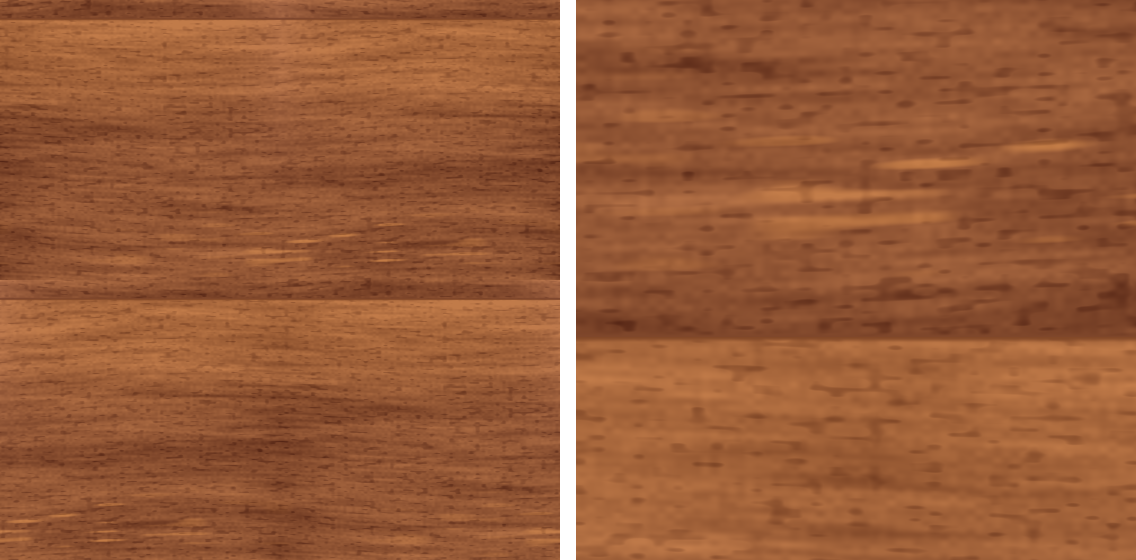
Left: the whole. Right: its middle third, enlarged.
Write a WebGL 1 fragment shader that draws this texture.

```glsl
precision highp float;

uniform vec2 u_resolution;

#define ROWS 2.0
#define SEAM 0.068
#define SEAM_WIDTH 0.007
#define WAVE 0.012
#define GRAIN 1.25
#define PORES 0.42
#define FLECKS 0.75
#define DARK vec3(0.475, 0.258, 0.150)
#define LIGHT vec3(0.705, 0.442, 0.270)
#define GOLD vec3(0.025, 0.016, -0.020)
#define TAU 6.2831853

float hash(vec2 p) {
    vec3 q = fract(vec3(p.xyx) * 0.1031);
    q += dot(q, q.yzx + 33.33);
    return fract((q.x + q.y) * q.z);
}

// Value noise that wraps across the width; x in 0..1, cells per unit
float noise(vec2 p, vec2 cells, float seed) {
    vec2 q = p * cells;
    vec2 i = floor(q);
    vec2 f = q - i;
    f = f * f * (3.0 - 2.0 * f);
    float x0 = mod(i.x, cells.x) + seed;
    float x1 = mod(i.x + 1.0, cells.x) + seed;
    return mix(mix(hash(vec2(x0, i.y)), hash(vec2(x1, i.y)), f.x),
               mix(hash(vec2(x0, i.y + 1.0)), hash(vec2(x1, i.y + 1.0)), f.x), f.y);
}

float bump(float d, float width) {
    return exp(-d * d / (width * width));
}

// Long fibres in several widths, centred on zero
float fibres(vec2 p) {
    return 0.26 * (noise(p, vec2(3.0, 13.0), 11.0) - 0.5)
         + 0.34 * (noise(p, vec2(5.0, 34.0), 37.0) - 0.5)
         + 0.30 * (noise(p, vec2(9.0, 75.0), 71.0) - 0.5)
         + 0.26 * (noise(p, vec2(22.0, 125.0), 113.0) - 0.5);
}

// Tone from the top of a board to its foot
float boardTone(vec2 p) {
    float sides = 0.5 + 0.5 * cos(TAU * p.x);
    float tone = mix(0.69, 0.43, smoothstep(0.05, 0.48, p.y));
    tone += 0.16 * bump(p.y - 0.015, 0.03);
    tone += 0.30 * bump(p.y - 0.255, 0.012) * (0.2 + 0.8 * sides);
    tone -= 0.17 * bump(p.y - 0.375, 0.045) * sides;
    tone -= 0.12 * bump(p.y - 0.58, 0.06) * sides;
    tone += 0.12 * bump(p.y - 0.70, 0.04);
    tone -= 0.15 * bump(p.y - 0.81, 0.03) * (1.0 - 0.5 * sides);
    tone -= 0.20 * smoothstep(0.91, 0.98, p.y);
    return tone;
}

void main() {
    vec2 uv = gl_FragCoord.xy / u_resolution;
    float down = (1.0 - uv.y) * ROWS;

    // Boards in alternate rows are moved by half a width
    float row = floor(down - SEAM);
    vec2 board = vec2(fract(uv.x + 0.5 * mod(row, 2.0)), fract(down - SEAM));
    float sway = WAVE * (cos(TAU * board.x + 0.9) + noise(board, vec2(4.0, 5.0), 5.0) - 0.5);
    vec2 grain = board + vec2(0.0, sway);

    float tone = boardTone(vec2(board.x, board.y + 0.6 * sway * smoothstep(0.0, 0.1, board.y)));
    tone += GRAIN * fibres(grain);

    // Short dark pores and fine tooth
    float pore = noise(grain, vec2(85.0, 135.0), 211.0);
    tone -= PORES * smoothstep(0.62, 0.98, pore);
    tone += 0.24 * (noise(grain, vec2(190.0, 128.0), 307.0) - 0.5) + 0.04;

    // Thin golden flecks near the foot of the board
    float fleckZone = smoothstep(0.62, 0.78, board.y) * (1.0 - smoothstep(0.90, 0.95, board.y));
    fleckZone *= 0.3 + 0.7 * bump(board.x - 0.65, 0.2);
    float fleck = fleckZone * smoothstep(0.66, 0.92, noise(grain, vec2(13.0, 62.0), 401.0));
    tone += FLECKS * fleck;

    // Pale glow at the middle, shade at the ends
    float level = fract(down);
    float fromMiddle = abs(fract(uv.x + 0.5 * mod(floor(down), 2.0)) - 0.5);
    float fromEnd = 0.5 - fromMiddle;
    float glow = 1.0 - smoothstep(0.15, 0.8, level);
    tone += glow * (0.16 * exp(-fromMiddle * 38.0) + 0.15 * exp(-fromMiddle * 9.0));
    float shade = smoothstep(0.38, 0.62, level);
    tone -= shade * 0.30 * exp(-fromEnd * 13.0);
    tone -= 0.35 * exp(-fromEnd * 40.0) * smoothstep(0.93, 1.0, level);

    // Narrow joint between boards
    float joint = min(board.y, 1.0 - board.y);
    tone = mix(0.12, tone, smoothstep(0.0, SEAM_WIDTH, joint));

    vec3 color = mix(DARK, LIGHT, clamp(tone, -0.65, 1.2));
    float warmth = 0.5 * (1.0 - smoothstep(0.1, 0.5, board.y)) + fleck - 0.15;
    warmth -= 0.6 * glow * exp(-fromMiddle * 14.0);
    color += GOLD * warmth;
    gl_FragColor = vec4(color, 1.0);
}
```
